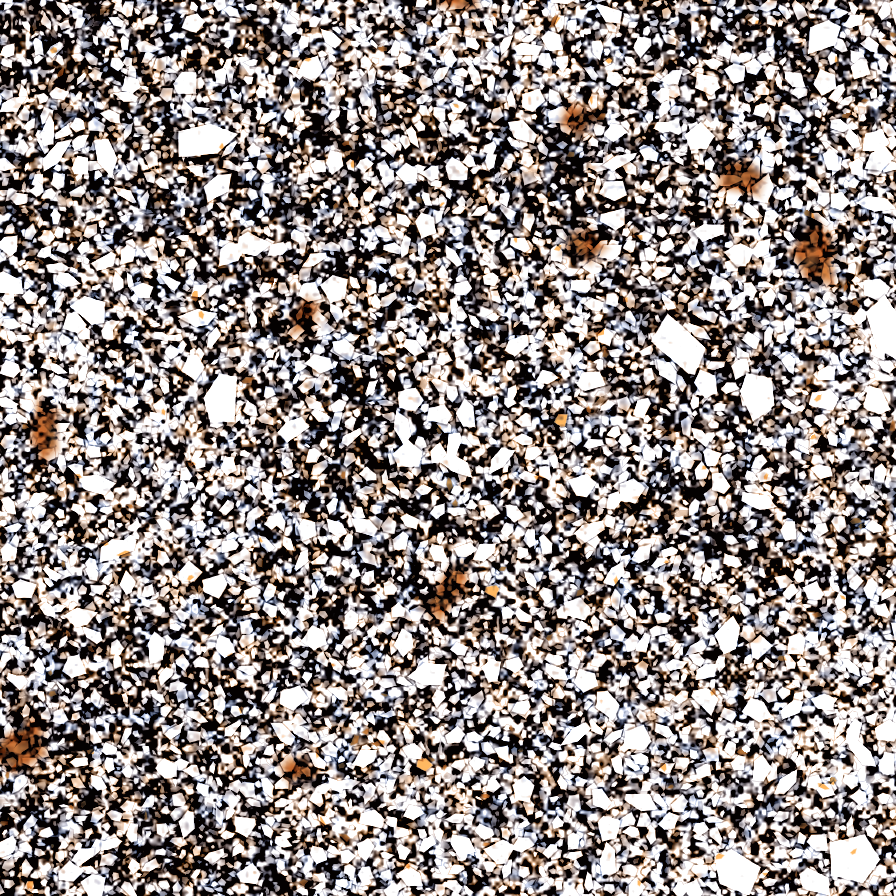
Write a Shadertoy shader that draws this texture.

```glsl
// Crushed mineral aggregate: angular white grains of four sizes, packed in a
// dark, speckled matrix with a few rusty patches. Grains are random convex
// polygons scattered on jittered grids; the matrix is contrast-stretched noise.

const float TAU = 6.28319;
const int   EDGES = 5;               // sides per grain
const float EDGE_SOFTNESS = 0.0011;  // canvas units
const float RIM_WIDTH = 0.0032;      // dark seam around each grain
const float RIM_DEPTH = 0.42;
const float MATRIX_LEVEL = 0.42;
const float MATRIX_CONTRAST = 4.4;
const float PATCH_CONTRAST = 0.9;    // broad light and dark areas
const float GRAIN_LEVEL = 1.2;       // above one, so grains clip to white
const vec3  WARM_SHIFT = vec3(0.035, -0.018, -0.032);
const vec3  CHROMA_AXIS = vec3(0.22, 0.0, -0.26);
const vec3  RUST = vec3(0.80, 0.42, 0.12);
const vec3  OCHRE = vec3(1.0, 0.72, 0.38);

float hash(vec2 p) {
    return fract(sin(dot(p, vec2(127.1, 311.7))) * 43758.5453);
}

float valueNoise(vec2 p) {
    vec2 cell = floor(p), f = fract(p);
    f = f * f * (3.0 - 2.0 * f);
    float low  = mix(hash(cell), hash(cell + vec2(1, 0)), f.x);
    float high = mix(hash(cell + vec2(0, 1)), hash(cell + vec2(1, 1)), f.x);
    return mix(low, high, f.y);
}

// Convex polygon with uneven sides, turned and stretched at random
float grainShape(vec2 p, vec2 id) {
    float turn = TAU * hash(id + 3.1);
    float c = cos(turn), s = sin(turn);
    float stretch = mix(0.66, 1.0, hash(id + 5.7));
    p = mat2(c, s, -s, c) * p * vec2(stretch, 1.0 / stretch);
    float size = mix(0.18, 0.40, hash(id + 9.3));
    float d = -1.0;
    for (int i = 0; i < EDGES; i++) {
        float k = float(i);
        float a = TAU * (k + 0.6 * hash(id + 11.3 + k)) / float(EDGES);
        float reach = size * mix(0.75, 1.25, hash(id + 23.9 + k));
        d = max(d, dot(p, vec2(cos(a), sin(a))) - reach);
    }
    return d;
}

// Nearest grain of one layer: x = distance in canvas units, y = random value
vec2 grainLayer(vec2 uv, float cells, float density, float seed) {
    vec2 p = uv * cells, base = floor(p);
    vec2 nearest = vec2(1.0, 0.0);
    for (int y = -1; y <= 1; y++)
    for (int x = -1; x <= 1; x++) {
        vec2 cell = base + vec2(x, y);
        vec2 id = cell + seed;
        if (hash(id) > density) continue;
        vec2 center = cell + mix(vec2(0.15), vec2(0.85),
                                 vec2(hash(id + 1.3), hash(id + 2.7)));
        float d = grainShape(p - center, id);
        if (d < nearest.x) nearest = vec2(d, hash(id + 41.7));
    }
    return vec2(nearest.x / cells, nearest.y);
}

// Darkens the seam, then lays the grain over the tone; returns its cover
float addGrain(inout float tone, float d, float level) {
    tone -= RIM_DEPTH * (1.0 - smoothstep(0.0, RIM_WIDTH, d));
    float cover = 1.0 - smoothstep(-EDGE_SOFTNESS, EDGE_SOFTNESS, d);
    tone = mix(tone, level, cover);
    return cover;
}

void mainImage(out vec4 fragColor, in vec2 fragCoord) {
    vec2 uv = fragCoord / iResolution.y;

    // Speckled matrix
    float speckle = 0.55 * valueNoise(uv * 225.0)
                  + 0.45 * valueNoise(uv * 128.0 + 37.0) - 0.5;
    float patches = 0.6 * valueNoise(uv * 5.0 + 8.0)
                  + 0.4 * valueNoise(uv * 14.0 + 19.0) - 0.5;
    float tone = MATRIX_LEVEL + MATRIX_CONTRAST * speckle
               + PATCH_CONTRAST * patches;
    tone = clamp(tone, -0.2, 1.2);

    // Grains from fine to coarse; the fine ones vary in brightness
    float white = GRAIN_LEVEL + 0.9 * speckle + 0.3 * patches;
    vec2 fine   = grainLayer(uv, 95.0, 0.60, 17.0);
    vec2 small  = grainLayer(uv, 52.0, 0.52, 131.0);
    vec2 medium = grainLayer(uv, 30.0, 0.30, 257.0);
    vec2 large  = grainLayer(uv, 15.0, 0.07, 389.0);
    float fineCover = addGrain(tone, fine.x, white - 0.75 * fine.y);
    float smallCover = addGrain(tone, small.x, white - 0.25 * small.y);
    addGrain(tone, medium.x, white);
    addGrain(tone, large.x, white + 0.1);

    // Rusty patches darken the tone
    vec2 rustSpot = grainLayer(uv, 13.0, 0.06, 523.0);
    float rust = 1.0 - smoothstep(-0.012, 0.006, rustSpot.x);
    tone = clamp(mix(tone, 0.7 * tone, rust), 0.0, 1.0);

    // Warm greys with slight colour speckle; black and white stay neutral
    float midtone = smoothstep(0.0, 0.15, tone) * smoothstep(1.0, 0.85, tone);
    float chroma = valueNoise(uv * 85.0 + 61.0) - 0.5;
    vec3 color = vec3(tone) + midtone * (WARM_SHIFT + chroma * CHROMA_AXIS);
    float ochre = max(fineCover * step(0.965, fine.y),
                      smallCover * step(0.985, small.y));
    color *= mix(vec3(1.0), OCHRE, ochre);
    color *= mix(vec3(1.0), RUST, 0.85 * rust);
    color += vec3(0.015, 0.005, 0.005) * (1.0 - tone);

    fragColor = vec4(clamp(color, 0.0, 1.0), 1.0);
}
```
